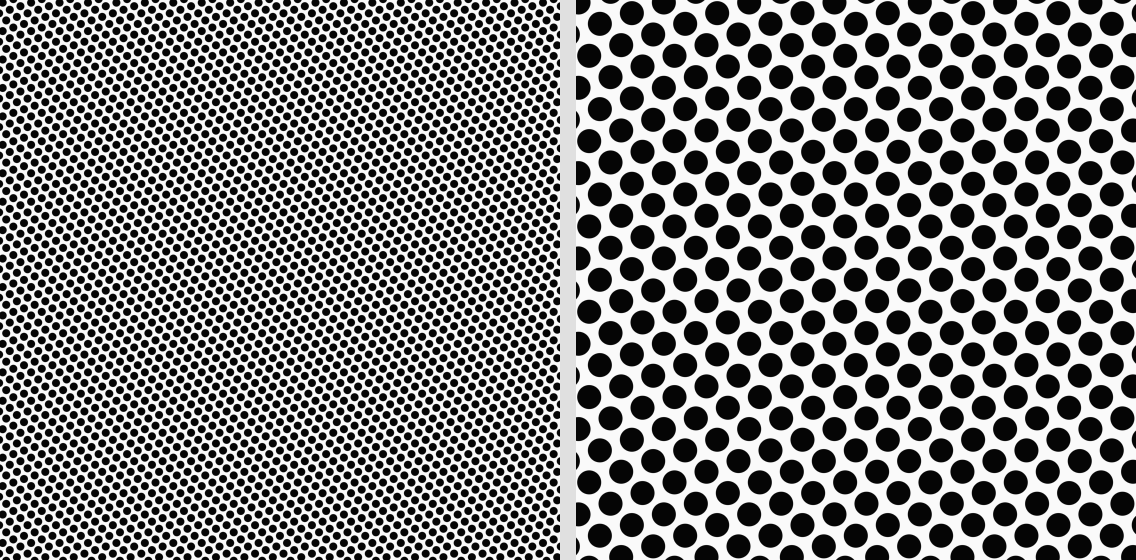
Left, the full canvas; right, a detail of the centre.
Give the GLSL for this pattern, as a three.js fragment shader.

```glsl
// Black round dots on white, set on a slanted lattice.
// Each square tile holds eight dots in satin order; about 19.7 tiles span
// the canvas. The nearest lattice point gives the distance to the dot edge.
varying vec2 vUv;

// Distance to the closest dot centre, in eighths of a tile.
float nearestDot(vec2 p) {
  mat2 lattice = mat2(3.0, 1.0, 1.0, 3.0);
  mat2 toLattice = mat2(3.0, -1.0, -1.0, 3.0) / 8.0;
  vec2 cell = floor(toLattice * p);
  float nearest = 8.0;
  // Check the four corners of the lattice cell around the point.
  for (int i = 0; i < 2; i++) {
    for (int j = 0; j < 2; j++) {
      vec2 centre = lattice * (cell + vec2(float(i), float(j)));
      nearest = min(nearest, distance(p, centre));
    }
  }
  return nearest;
}

void main() {
  // Eight units to a tile, shifted so that a dot sits at the origin.
  vec2 p = vUv * 8.0 * 19.692 - vec2(0.75, 4.79);
  float edge = nearestDot(p) - 1.125;

  // Soft edge a little over one pixel wide.
  float blur = 0.7 * fwidth(p.x);
  float paper = smoothstep(-blur, blur, edge);
  gl_FragColor = vec4(mix(vec3(0.02), vec3(0.98), paper), 1.0);
}
```
